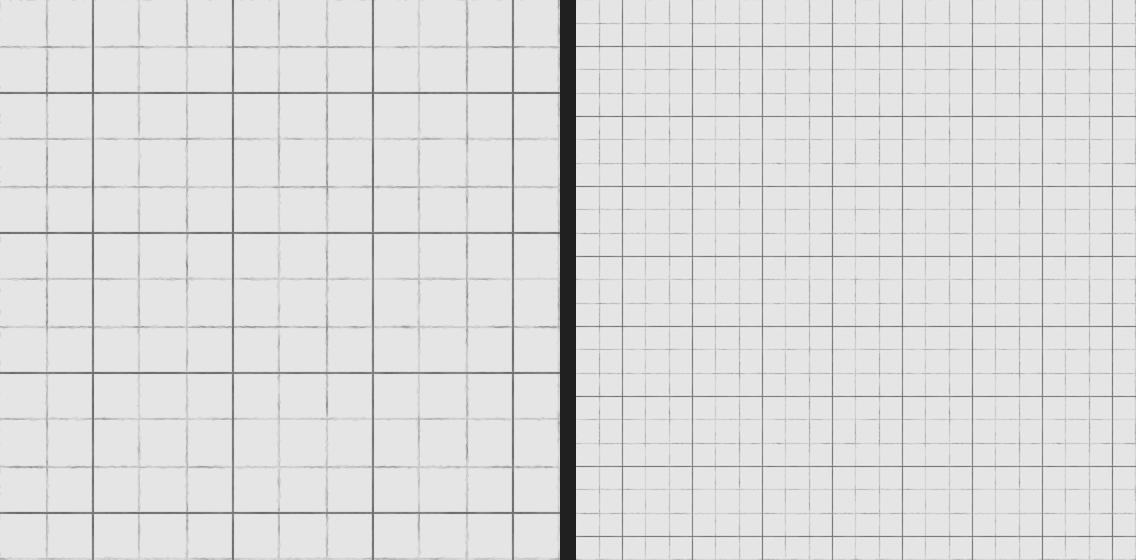
Left, the tile; right, the same tile 2 across and 2 down.
Write a Shadertoy shader that draws this pattern.

```glsl
// Worn graph paper: four by four blocks, each ruled into three squares per side.
// One heavy and two faint rules per block repeat with fract; wrapped value noise
// along each rule makes the ink patchy and leaves ragged smudges beside it.

float hash(vec2 p) {
    return fract(sin(dot(p, vec2(127.1, 311.7))) * 43758.5453);
}

// Value noise along a rule, wrapping after a whole number of cells
float wrapNoise(float t, float cells, float seed) {
    float x = t * cells;
    float i = floor(x);
    float f = smoothstep(0.0, 1.0, x - i);
    return mix(hash(vec2(mod(i, cells), seed)),
               hash(vec2(mod(i + 1.0, cells), seed)), f);
}

// Antialiased band of the given half width
float band(float d, float halfWidth) {
    return clamp((halfWidth - abs(d)) * iResolution.y + 0.5, 0.0, 1.0);
}

// Ink from all rules crossing p.x, running along p.y
float ruleInk(vec2 p, float axisSeed) {
    float ink = 0.0;
    for (int slot = 0; slot < 3; slot++) {
        float s = float(slot);
        float x = p.x * 4.0 - (43.0 + 42.0 * s) / 128.0 + 0.5;
        float d = (fract(x) - 0.5) / 4.0;
        float seed = axisSeed + s + 3.0 * mod(floor(x), 4.0);

        // Each side of the rule wears separately
        float side = clamp(d * iResolution.y + 0.5, 0.0, 1.0);
        float coarse = wrapNoise(p.y, 36.0, seed);
        float fine = mix(wrapNoise(p.y, 200.0, seed + 50.0),
                         wrapNoise(p.y, 200.0, seed + 100.0), side);
        float wear = 0.6 * coarse + 0.4 * fine;

        // Middle rule is heavy, its neighbours are faint
        float faint = (0.05 + 0.28 * wear * wear) * (1.15 - 0.15 * s);
        float strength = slot == 1 ? 0.34 + 0.16 * wear : faint;
        float core = band(d, 1.0 / 512.0);

        // Broken smudges just outside the faint rules
        float rag = mix(wrapNoise(p.y, 160.0, seed + 150.0),
                        wrapNoise(p.y, 160.0, seed + 200.0), side);
        float smudge = slot == 1 ? 0.0 : 0.07 * smoothstep(0.6, 0.95, rag);
        float fringe = band(d, 2.0 / 512.0) - core;

        ink = max(ink, core * strength + fringe * smudge);
    }
    return ink;
}

void mainImage(out vec4 fragColor, in vec2 fragCoord) {
    vec2 p = fragCoord / iResolution.xy;
    p.y = 1.0 - p.y; // blocks are counted from the top left
    float ink = max(ruleInk(p, 1.0), ruleInk(p.yx, 21.0));
    fragColor = vec4(vec3(0.898 - ink), 1.0);
}
```
